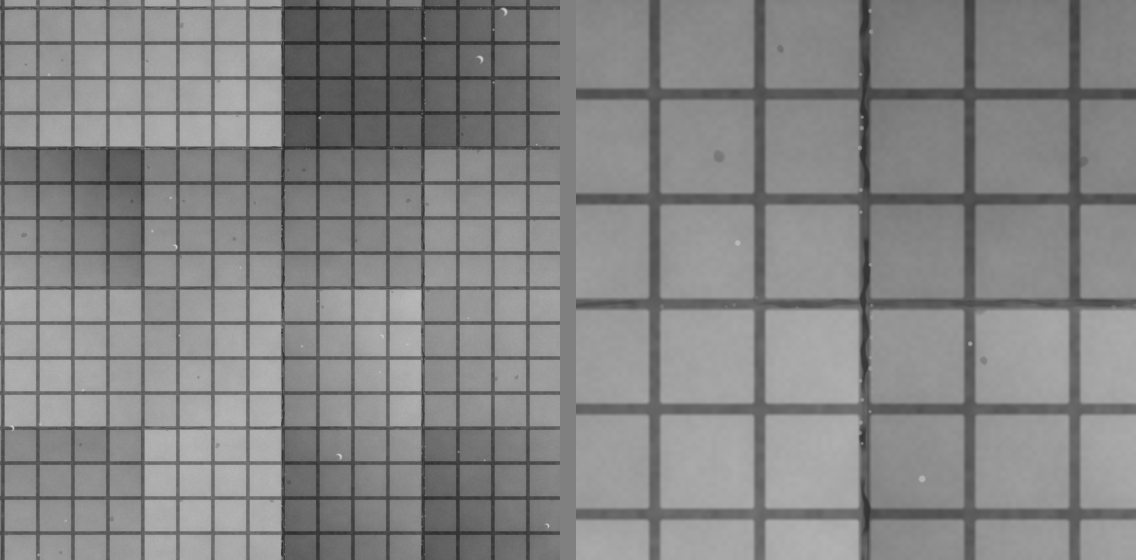
Left, the full canvas; right, a detail of the centre.
Write a WebGL 1 fragment shader that draws this texture.

```glsl
precision highp float;
// Worn grey mosaic: 16 x 16 square tiles set in 4 x 4 sheets with uneven shading, grout and cracked seams.
uniform vec2 u_resolution;

const float TILES = 16.0;                       // tiles per side
const float SHEET = 4.0;                        // tiles per sheet side
const vec2 GRID_SHIFT = vec2(-0.083, 0.23);     // grid offset, in tiles
const float GROUT_HALF = 0.052;                 // half grout width, in tiles
const float CORNER = 0.035;                     // tile corner radius
const float EDGE_SOFT = 0.024;                  // softness of tile edges
const float GROUT_GAIN = 0.76;                  // grout tone relative to tile
const float GROUT_DROP = 0.08;
const float TILE_VARIATION = 0.025;
const float MOTTLE = 0.04;
const float GRAIN = 0.02;
const float CRACK_TONE = 0.17;
const float CHIP_TONE = 0.80;

// Sheet tones and their slopes to the right and up; one line per row, bottom row first.
const mat4 TONE = mat4(
  0.555, 0.665, 0.470, 0.440,
  0.640, 0.635, 0.610, 0.580,
  0.485, 0.540, 0.500, 0.565,
  0.605, 0.640, 0.355, 0.420);
const mat4 SLOPE_X = mat4(
  0.00, 0.01, 0.18, 0.13,
  -0.04, 0.06, 0.15, 0.06,
  -0.13, 0.00, 0.05, 0.00,
  0.05, 0.04, 0.05, 0.13);
const mat4 SLOPE_Y = mat4(
  -0.07, 0.03, 0.10, 0.09,
  0.00, -0.06, 0.06, 0.03,
  -0.17, -0.11, -0.12, -0.08,
  -0.06, -0.06, 0.00, -0.02);
// Crack strength of each vertical and horizontal sheet seam.
const vec4 CRACK_V = vec4(0.35, 0.10, 1.00, 0.80);
const vec4 CRACK_H = vec4(0.60, 0.45, 0.40, 0.70);

float hash(vec2 p) {
  vec3 q = fract(vec3(p.xyx) * 0.1031);
  q += dot(q, q.yzx + 33.33);
  return fract((q.x + q.y) * q.z);
}

// Value noise over the canvas, wrapping after "count" lattice steps.
float noise(vec2 uv, vec2 count) {
  vec2 p = uv * count, i = floor(p), f = fract(p);
  f = f * f * (3.0 - 2.0 * f);
  vec2 a = mod(i, count), b = mod(i + 1.0, count);
  return mix(mix(hash(a), hash(vec2(b.x, a.y)), f.x),
             mix(hash(vec2(a.x, b.y)), hash(b), f.x), f.y);
}

// One-hot selector for index 0 to 3.
vec4 pick(float i) {
  return 1.0 - step(0.5, abs(vec4(0.0, 1.0, 2.0, 3.0) - i));
}

float sheetTone(vec2 cell) {
  vec2 p = cell / SHEET, id = mod(floor(p), 4.0), f = fract(p) - 0.5;
  vec4 row = pick(id.y), col = pick(id.x);
  return dot(TONE * row, col) + f.x * dot(SLOPE_X * row, col) + f.y * dot(SLOPE_Y * row, col);
}

// Random spots; "bite" cuts each disc into a crescent.
float scatter(vec2 uv, float count, float chance, float radius, float bite, float seed) {
  vec2 p = uv * count, id = mod(floor(p), count) + seed;
  vec2 q = fract(p) - mix(vec2(0.35), vec2(0.65), vec2(hash(id + 3.1), hash(id + 7.7)));
  float r = radius * mix(0.5, 1.0, hash(id + 11.3));
  float soft = max(0.35 * r, count / u_resolution.y);
  float spot = 1.0 - smoothstep(r - soft, r + soft, length(q));
  float cut = 1.0 - smoothstep(r - soft, r + soft, length(q + r * vec2(0.6, 0.4)));
  return spot * (1.0 - bite * cut) * step(hash(id), chance);
}

// Broken crack along a seam: x is the dark core, y the surrounding band.
vec2 seam(float across, vec2 uv, vec2 along, vec4 strengths) {
  float s = across / SHEET, nearest = floor(s + 0.5);
  float strength = dot(pick(mod(nearest, 4.0)), strengths);
  float d = (s - nearest) * SHEET;
  float wobble = (noise(uv, 1.0 + along * 95.0) - 0.5) * 0.045;
  float width = 0.012 + 0.022 * noise(uv, 1.0 + along * 159.0);
  float soft = max(0.014, TILES / u_resolution.y * 0.6);
  float core = 1.0 - smoothstep(width - soft, width + soft, abs(d + wobble));
  core *= strength * smoothstep(0.2, 0.65, noise(uv, 1.0 + along * 63.0));
  return vec2(core, strength * (1.0 - smoothstep(0.05, 0.10, abs(d))));
}

void main() {
  vec2 uv = gl_FragCoord.xy / u_resolution;
  vec2 cell = uv * TILES + GRID_SHIFT;

  // Sheet shading, averaged across the seam
  float tone = 0.0;
  for (int i = 0; i < 4; i++) {
    vec2 corner = vec2(mod(float(i), 2.0), floor(float(i) / 2.0)) - 0.5;
    tone += 0.25 * sheetTone(cell + corner * 0.05);
  }
  tone += MOTTLE * (0.6 * noise(uv, vec2(24.0)) + 0.4 * noise(uv, vec2(70.0)) - 0.5);

  // Tiles and grout
  vec2 q = abs(fract(cell) - 0.5) - (0.5 - GROUT_HALF - CORNER);
  float d = length(max(q, 0.0)) + min(max(q.x, q.y), 0.0) - CORNER;
  float soft = max(EDGE_SOFT, TILES / u_resolution.y * 0.6);
  float tile = 1.0 - smoothstep(-soft, soft, d);
  float face = tone + TILE_VARIATION * (hash(mod(floor(cell), TILES) + 5.0) - 0.5);
  face += 0.012 * smoothstep(0.0, 0.2, -d);
  face *= 1.0 - 0.16 * scatter(uv + 0.004 * noise(uv, vec2(150.0)), 32.0, 0.05, 0.14, 0.0, 20.0);
  float grout = tone * GROUT_GAIN - GROUT_DROP + 0.05 * (noise(uv, vec2(180.0)) - 0.5);
  float shade = mix(grout, face, tile);

  // Seams between sheets, with pale crumbs
  vec2 v = seam(cell.x, uv, vec2(0.0, 1.0), CRACK_V);
  vec2 h = seam(cell.y, uv, vec2(1.0, 0.0), CRACK_H);
  shade += 0.07 * h.y * (1.0 - tile) * noise(uv, vec2(90.0, 30.0));
  shade = mix(shade, min(CRACK_TONE, shade * 0.6), 0.75 * max(v.x, h.x));
  float crumbs = scatter(uv, 160.0, 0.16, 0.24, 0.0, 40.0) * max(v.y, h.y);
  shade = mix(shade, 0.68, 0.6 * crumbs);

  // Stray specks, chips and fine grain
  shade = mix(shade, CHIP_TONE, 0.6 * scatter(uv, 64.0, 0.004, 0.16, 0.0, 60.0));
  shade = mix(shade, CHIP_TONE, scatter(uv, 24.0, 0.006, 0.17, 1.0, 80.0));
  shade += GRAIN * (noise(uv, vec2(320.0)) - 0.5);

  gl_FragColor = vec4(vec3(clamp(shade, 0.0, 1.0)), 1.0);
}
```
